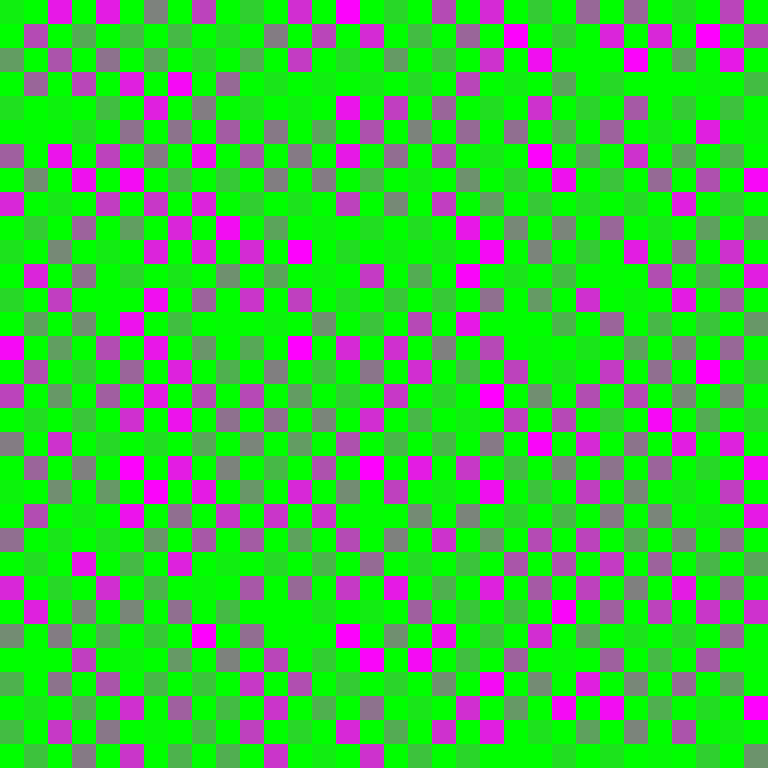
Reproduce this pattern procedurally as a Shadertoy shader.

```glsl
const float CELLS = 32.0;                    // squares across and down
const vec3 BASE_GREEN = vec3(0.0, 1.0, 0.0);
const vec3 MAGENTA = vec3(1.0, 0.0, 1.0);
const vec2 HASH_DIRECTION = vec2(12.9898, 78.233);
const float HASH_SCALE = 43758.5453;

float hash(vec2 p) {
    return fract(sin(dot(p, HASH_DIRECTION)) * HASH_SCALE);
}

// Plain green on even squares, a random green-magenta blend on odd ones
vec3 cellColor(vec2 cell) {
    float isTinted = mod(cell.x + cell.y, 2.0);
    return mix(BASE_GREEN, MAGENTA, isTinted * hash(cell));
}

void mainImage(out vec4 fragColor, in vec2 fragCoord) {
    float pixel = CELLS / iResolution.y;
    vec2 grid = fragCoord * pixel;

    // Blend the four squares around the nearest corner over one pixel
    vec2 corner = floor(grid + 0.5);
    vec2 cover = clamp((grid - corner) / pixel + 0.5, 0.0, 1.0);
    vec3 lower = mix(cellColor(corner - 1.0), cellColor(corner - vec2(0.0, 1.0)), cover.x);
    vec3 upper = mix(cellColor(corner - vec2(1.0, 0.0)), cellColor(corner), cover.x);

    fragColor = vec4(mix(lower, upper, cover.y), 1.0);
}
```
